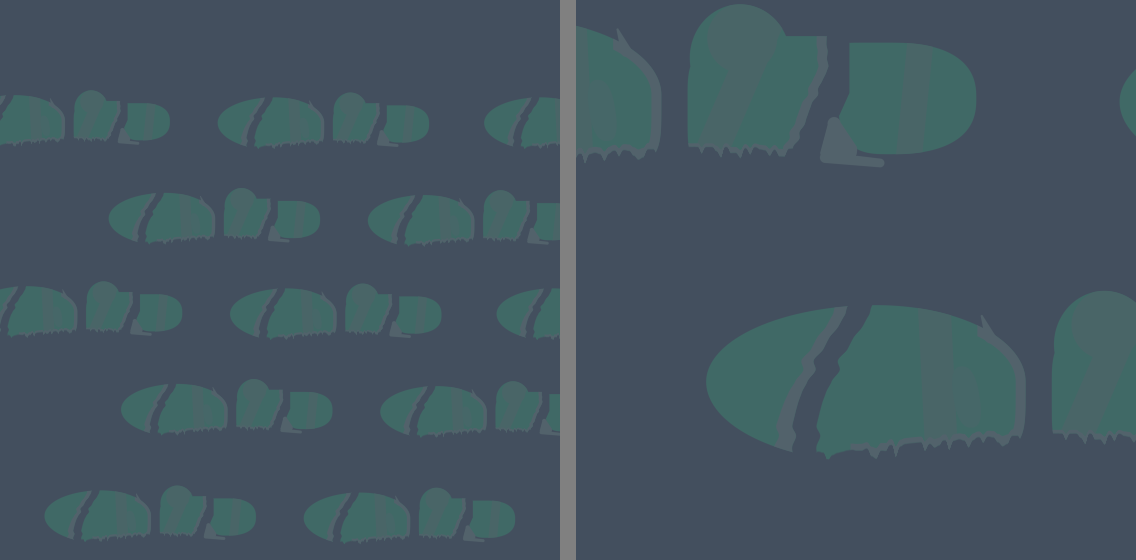
Left: the whole. Right: its middle third, enlarged.
Give the GLSL for this pattern, as a Shadertoy shader.

```glsl
#define SPAN 768.0
#define BACKGROUND vec3(0.263, 0.310, 0.368)
#define GREEN vec3(0.250, 0.412, 0.400)
#define SHADE vec3(0.286, 0.396, 0.404)
#define PALE vec3(0.322, 0.384, 0.420)
#define FIRST vec2(-57.0, 165.5)
#define COLUMN_STEP vec2(355.5, 3.0)
#define STAGGER vec2(206.0, 134.0)
#define PAIR_STEP vec2(17.0, 262.0)
#define LAST_ROW_SHIFT vec2(84.0, 18.0)
#define LAST_COLUMN_SHIFT vec2(10.0, -3.0)

float hash(float n) {
    n = fract(n * 0.1031);
    n *= n + 33.33;
    return fract(n * (n + n));
}

float noise(float x) {
    float i = floor(x);
    return mix(hash(i), hash(i + 1.0), smoothstep(0.0, 1.0, x - i));
}

// Superellipse with its own radius on each side (left, right, up, down)
// and its own roundness in each quadrant (two upper, two lower)
float blob(vec2 p, vec4 radii, vec4 power) {
    vec2 r = vec2(p.x < 0.0 ? radii.x : radii.y, p.y < 0.0 ? radii.z : radii.w);
    vec2 side = p.y < 0.0 ? power.xy : power.zw;
    float n = p.x < 0.0 ? side.x : side.y;
    vec2 q = abs(p) / r;
    float f = max(pow(pow(q.x, n) + pow(q.y, n), 1.0 / n), 1e-3);
    return (f - 1.0) / length(pow(q / f, vec2(n - 1.0)) / r);
}

// Capsule whose radius runs from ra to rb
float taper(vec2 p, vec2 a, vec2 b, float ra, float rb) {
    float h = clamp(dot(p - a, b - a) / dot(b - a, b - a), 0.0, 1.0);
    return length(p - mix(a, b, h)) - mix(ra, rb, h);
}

void fill(inout vec3 color, vec3 ink, float d, float pixel) {
    color = mix(color, ink, smoothstep(0.7, -0.7, d / pixel));
}

// Long body, split by a curved crack
void drawLeaf(inout vec3 color, vec2 p, float pixel, float teeth) {
    float body = blob(p - vec2(78, 0), vec4(78, 68, 35, 37), vec4(2, 2, 2, 5));
    float wobble = 3.0 * noise(p.y * 0.2 + 40.0) - 1.5;
    float middle = 52.0 - 0.375 * p.y + 0.0048 * p.y * p.y + wobble;
    float crack = (p.x - middle) * 0.9;
    float base = 32.0 - 0.09 * (p.x - 49.0);
    float front = max(body, crack + 5.0);
    float back = max(max(body, 5.0 - crack), (p.y - base - teeth) * 0.6);

    fill(color, GREEN, min(front, back), pixel);
    float edge = 5.0 + 0.08 * max(p.y, 0.0);
    fill(color, PALE, max(front, -5.0 - edge - crack), pixel);
    fill(color, SHADE, max(back, abs(p.x - 106.0 - 0.05 * p.y) - 7.5), pixel);
    vec2 spot = p - vec2(119.0 + 0.15 * (p.y - 7.0), 7.0);
    fill(color, mix(GREEN, PALE, 0.35), max(back, blob(spot, vec4(6, 6, 14, 14), vec4(2.5))), pixel);

    // Right rim, ragged underside and spike
    float rim = max(-4.5 - body, 124.0 - p.x);
    float underside = max(base - 2.5 + 0.6 * teeth - p.y, 66.0 - p.x);
    fill(color, PALE, max(back, min(rim, underside)), pixel);
    fill(color, PALE, taper(p, vec2(126, -30), vec2(130, -20), 0.5, 2.5), pixel);
}

// Middle piece with a rounded hump
void drawHump(inout vec3 color, vec2 p, float pixel, float teeth) {
    float hump = blob(p - vec2(182, -17), vec4(23, 23, 24.5, 24), vec4(2));
    float body = blob(p - vec2(190, 0), vec4(32, 40, 27, 30), vec4(3, 12, 8, 12));
    float right = p.x - 223.0 + 0.42 * max(p.y + 13.0, 0.0) + 1.6 * noise(p.y * 0.3);
    float d = max(max(min(hump, body), right), (p.y - 23.5 - teeth) * 0.6);

    fill(color, GREEN, d, pixel);
    float band = abs(p.x - 180.0 + 0.43 * p.y) * 0.92 - 7.5;
    float cap = length(p - vec2(183, -26)) - 16.0;
    fill(color, SHADE, max(d, min(band, cap)), pixel);
    fill(color, PALE, max(d, min(-4.5 - right, 22.0 + 0.6 * teeth - p.y)), pixel);
}

// Rounded end piece with a small wedge at its foot
void drawEnd(inout vec3 color, vec2 p, float pixel) {
    float d = blob(p - vec2(250, 1.5), vec4(23, 40, 25.5, 25.5), vec4(12, 2.5, 3, 2.5));
    d = max(d, 232.0 - 0.45 * max(p.y + 1.0, 0.0) - p.x);
    fill(color, GREEN, d, pixel);
    fill(color, SHADE, max(d, abs(p.x - 262.0 + 0.1 * p.y) - 6.0), pixel);

    float wedge = taper(p, vec2(225, 13), vec2(227, 25), 3.0, 8.5);
    wedge = max(wedge, p.y - 31.0);
    float foot = taper(p, vec2(221, 28.5), vec2(246, 31), 2.5, 2.0);
    fill(color, PALE, min(wedge, foot), pixel);
}

void mainImage(out vec4 fragColor, in vec2 fragCoord) {
    float pixel = SPAN / iResolution.y;
    vec2 canvas = fragCoord * pixel;
    canvas.y = SPAN - canvas.y;
    vec3 color = BACKGROUND;

    // Staggered rows, drifting sideways in pairs
    for (int row = 0; row < 5; row++) {
        for (int column = 0; column < 3; column++) {
            vec2 tip = FIRST + float(column) * COLUMN_STEP;
            tip += float(row % 2) * STAGGER + float(row / 2) * PAIR_STEP;
            if (row == 4) tip += LAST_ROW_SHIFT;
            if (column == 2) tip += LAST_COLUMN_SHIFT;
            vec2 p = canvas - tip;
            if (abs(p.x - 145.0) > 155.0 || abs(p.y) > 50.0) continue;

            float teeth = 6.0 * pow(noise(p.x * 0.45), 2.0);
            drawLeaf(color, p, pixel, teeth);
            drawHump(color, p, pixel, teeth);
            drawEnd(color, p, pixel);
        }
    }
    fragColor = vec4(color, 1.0);
}
```
